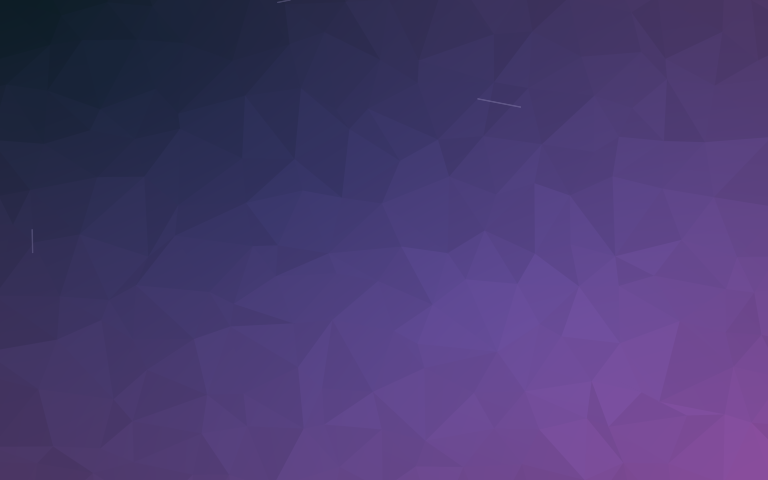
Give the GLSL for this background, as a WebGL 1 fragment shader.

```glsl
precision highp float;

uniform vec2 u_resolution;

const vec2 GRID = vec2(16.0, 10.0);

float hash(vec2 p) {
  return fract(sin(dot(p, vec2(127.1, 311.7))) * 43758.5);
}

// Jittered corner of the mesh, in grid units
vec2 corner(vec2 id) {
  vec2 jitter = vec2(hash(id), hash(id + 37.0)) - 0.5;
  return id + 0.76 * jitter;
}

// Teal to violet along the falling diagonal, muted towards the other corners
vec3 backdrop(vec2 uv) {
  float along = 0.5 * (uv.x + 1.0 - uv.y);
  float across = abs(uv.x + uv.y - 1.0);
  vec3 color = mix(vec3(0.045, 0.11, 0.14), vec3(0.09, 0.135, 0.215), smoothstep(0.0, 0.14, along));
  color = mix(color, vec3(0.22, 0.21, 0.41), clamp((along - 0.14) / 0.26, 0.0, 1.0));
  color = mix(color, vec3(0.37, 0.285, 0.575), clamp((along - 0.4) / 0.22, 0.0, 1.0));
  color = mix(color, vec3(0.43, 0.305, 0.61), clamp((along - 0.62) / 0.1, 0.0, 1.0));
  color = mix(color, vec3(0.53, 0.295, 0.6), clamp((along - 0.72) / 0.28, 0.0, 1.0));
  return mix(color, vec3(0.29, 0.2, 0.36), 0.8 * pow(across, 1.5));
}

float edgeDistance(vec2 p, vec2 a, vec2 b) {
  vec2 e = b - a;
  vec2 d = p - a;
  return (e.x * d.y - e.y * d.x) / length(e);
}

// Shaded facet in rgb, weighted by its coverage in alpha
vec4 facet(vec2 p, vec2 a, vec2 b, vec2 c, float pixel) {
  float inside = min(edgeDistance(p, a, b), min(edgeDistance(p, b, c), edgeDistance(p, c, a)));
  float coverage = smoothstep(-0.7 * pixel, 0.7 * pixel, inside);
  vec2 center = (a + b + c) / 3.0;
  vec3 color = backdrop(mix(p, center, 0.6) / GRID);
  color *= 0.96 + 0.08 * hash(floor(center * 50.0));
  return vec4(color, 1.0) * coverage;
}

// Faint hairline between two points
float hairline(vec2 p, vec2 a, vec2 b, float pixel) {
  vec2 e = b - a;
  float h = clamp(dot(p - a, e) / dot(e, e), 0.0, 1.0);
  return 1.0 - smoothstep(0.005, 0.005 + pixel, length(p - a - e * h));
}

void main() {
  vec2 uv = gl_FragCoord.xy / u_resolution;
  vec2 p = uv * GRID;
  float pixel = GRID.y / u_resolution.y;

  // Each cell splits into two facets along its shorter diagonal
  vec4 sum = vec4(backdrop(uv), 1.0) * 0.001;
  for (int j = -1; j <= 1; j++) {
    for (int i = -1; i <= 1; i++) {
      vec2 id = floor(p) + vec2(float(i), float(j));
      vec2 a = corner(id);
      vec2 b = corner(id + vec2(1.0, 0.0));
      vec2 c = corner(id + vec2(1.0, 1.0));
      vec2 d = corner(id + vec2(0.0, 1.0));
      if (distance(a, c) < distance(b, d)) {
        sum += facet(p, a, b, c, pixel) + facet(p, a, c, d, pixel);
      } else {
        sum += facet(p, a, b, d, pixel) + facet(p, b, c, d, pixel);
      }
    }
  }
  vec3 color = sum.rgb / sum.a;

  // Pale slivers along a few seams
  float slivers = hairline(p, vec2(9.96, 7.94), vec2(10.84, 7.77), pixel);
  slivers += 0.8 * hairline(p, vec2(0.67, 5.21), vec2(0.68, 4.74), pixel);
  slivers += 0.8 * hairline(p, vec2(5.79, 9.95), vec2(6.04, 10.0), pixel);
  color = mix(color, vec3(0.55, 0.52, 0.7), 0.4 * slivers);

  gl_FragColor = vec4(color, 1.0);
}
```
